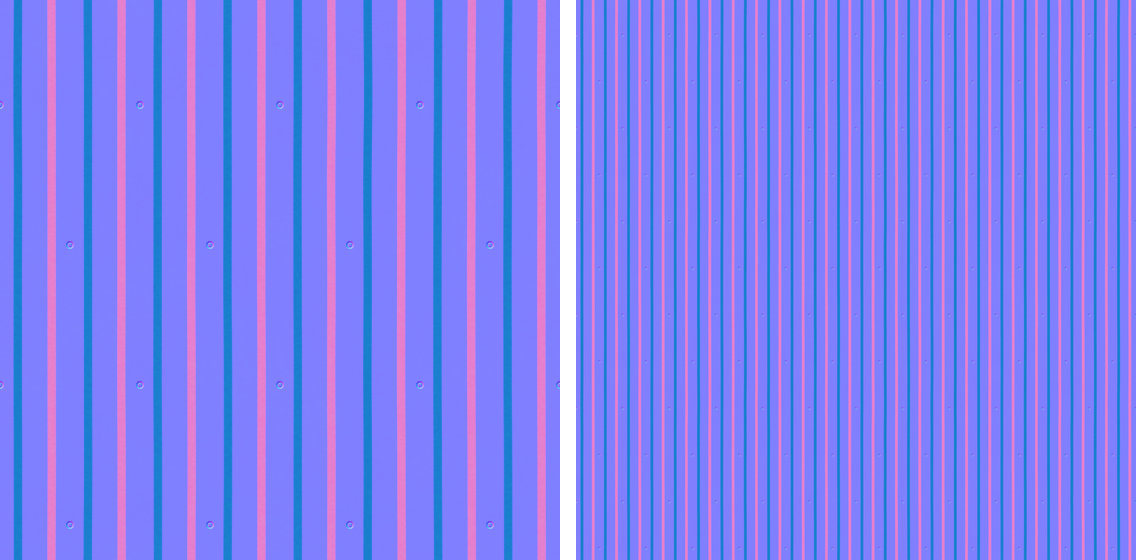
Left: one tile. Right: repeated 3 by 3.
Give the GLSL for this texture map, as a Shadertoy shader.

```glsl
// Tangent-space normal map of ribbed sheet metal with staggered screw heads.

const float RIBS = 8.0;          // ribs across the tile
const float SCREW_CELLS = 4.0;   // screw rows and columns per tile
const float LEFT_FLANK = 0.254;  // flank centres within one rib period
const float RIGHT_FLANK = 0.735;
const float FLANK_SLOPE = 1.32;

float hash(vec2 p) {
    return fract(sin(dot(p, vec2(127.1, 311.7))) * 43758.5453);
}

// Value noise from -1 to 1 that wraps after a whole number of cells.
float tileNoise(vec2 uv, vec2 cells, float seed) {
    vec2 p = uv * cells;
    vec2 i = floor(p);
    vec2 f = fract(p);
    f = f * f * (3.0 - 2.0 * f);
    vec2 lo = mod(i, cells);
    vec2 hi = mod(i + 1.0, cells);
    float bottom = mix(hash(lo + seed), hash(vec2(hi.x, lo.y) + seed), f.x);
    float top = mix(hash(vec2(lo.x, hi.y) + seed), hash(hi + seed), f.x);
    return 2.0 * mix(bottom, top, f.y) - 1.0;
}

// Soft-edged strip around one flank of a rib.
float flankMask(float x, float centre) {
    return 1.0 - smoothstep(0.043, 0.071, abs(x - centre));
}

// Soft circular bevel.
float ringMask(float r, float radius, float halfWidth) {
    return 1.0 - smoothstep(0.3 * halfWidth, halfWidth, abs(r - radius));
}

// Outward tilt of the screw rim and inward tilt of its socket.
vec2 screwTilt(vec2 uv) {
    vec2 p = uv * SCREW_CELLS;
    float stagger = 0.5 * (1.0 - mod(floor(p.y), 2.0));
    vec2 q = vec2(fract(p.x + stagger + 0.5) - 0.5, fract(p.y) - 0.25);
    float r = length(q);
    vec2 outward = q / max(r, 0.0001);
    float bevel = 0.6 * ringMask(r, 0.024, 0.008) - 0.4 * ringMask(r, 0.011, 0.006);
    return outward * bevel;
}

void mainImage(out vec4 fragColor, in vec2 fragCoord) {
    vec2 uv = fragCoord / iResolution.xy;

    // Rib flanks, slightly bent and uneven in steepness
    float wobble = 0.006 * tileNoise(uv, vec2(8.0, 6.0), 3.0);
    float ribX = uv.x * RIBS + wobble;
    float ribId = mod(floor(ribX), RIBS);
    float x = fract(ribX);
    float leftFlank = flankMask(x, LEFT_FLANK);
    float rightFlank = flankMask(x, RIGHT_FLANK);
    float steepness = FLANK_SLOPE + 0.08 * (hash(vec2(ribId, 5.0)) - 0.5);
    vec2 tilt = vec2((rightFlank - leftFlank) * steepness, 0.0);

    // Fine grain, stronger on the flanks, and broad faint dents
    float grain = mix(0.008, 0.05, leftFlank + rightFlank);
    tilt += grain * vec2(tileNoise(uv, vec2(256.0), 11.0),
                         tileNoise(uv, vec2(192.0, 256.0), 29.0));
    tilt += 0.008 * vec2(tileNoise(uv, vec2(12.0), 41.0),
                         tileNoise(uv, vec2(12.0), 67.0));

    // Screws, with the green channel pointing down
    tilt += screwTilt(uv) * vec2(1.0, -1.0);

    vec3 normal = normalize(vec3(tilt, 1.0));
    fragColor = vec4(0.5 + 0.5 * normal, 1.0);
}
```
